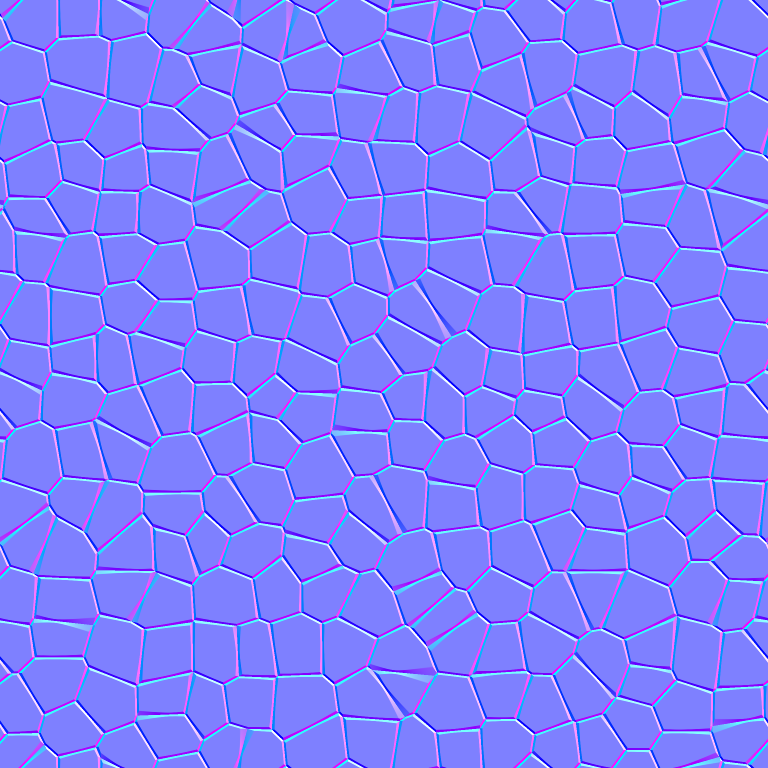
Give the GLSL for this texture map, as a Shadertoy shader.

```glsl
// Tangent-space normal map of a flat surface split by thin Voronoi grooves.
// The groove height is min(F2 - F1, width); its analytic slope becomes red and
// green, so close neighbour points give wide, pale wedges.

const float CELLS = 16.0;   // cells along one side, wraps at the border

vec2 hash22(vec2 p)
{
    vec3 q = fract(p.xyx * vec3(0.1031, 0.1030, 0.0973));
    q += dot(q, q.yzx + 33.33);
    return fract((q.xx + q.yz) * q.zy);
}

// Downhill slope of the groove at p, zero on the flat cell tops
vec2 grooveSlope(vec2 p)
{
    vec2 cell = floor(p);
    vec2 nearest = vec2(9.0), second = vec2(9.0);   // offsets from the points
    float f1 = 9.0, f2 = 9.0;

    for (int y = -1; y <= 1; y++)
    for (int x = -1; x <= 1; x++)
    {
        vec2 id = cell + vec2(x, y);
        vec2 jitter = 0.5 + 0.76 * (hash22(mod(id, CELLS) + 7.0) - 0.5);
        vec2 offset = p - id - jitter;
        float d = length(offset);
        if (d < f1)
        {
            f2 = f1; second = nearest;
            f1 = d;  nearest = offset;
        }
        else if (d < f2)
        {
            f2 = d;  second = offset;
        }
    }

    vec2 slope = nearest / max(f1, 1e-4) - second / max(f2, 1e-4);
    float inside = 1.0 - smoothstep(0.07, 0.084, f2 - f1);
    return slope * inside;
}

void mainImage(out vec4 fragColor, in vec2 fragCoord)
{
    float side = min(iResolution.x, iResolution.y);

    // Average 3 x 3 samples per pixel for smooth edges
    vec2 tilt = vec2(0.0);
    for (int j = -1; j <= 1; j++)
    for (int i = -1; i <= 1; i++)
    {
        vec2 uv = (fragCoord + vec2(i, j) * 0.3) / side;
        tilt += clamp(0.38 * grooveSlope(uv * CELLS), -0.5, 0.5);
    }
    tilt /= 9.0;

    fragColor = vec4(vec2(0.496, 0.5) + tilt, 1.0, 1.0);
}
```
